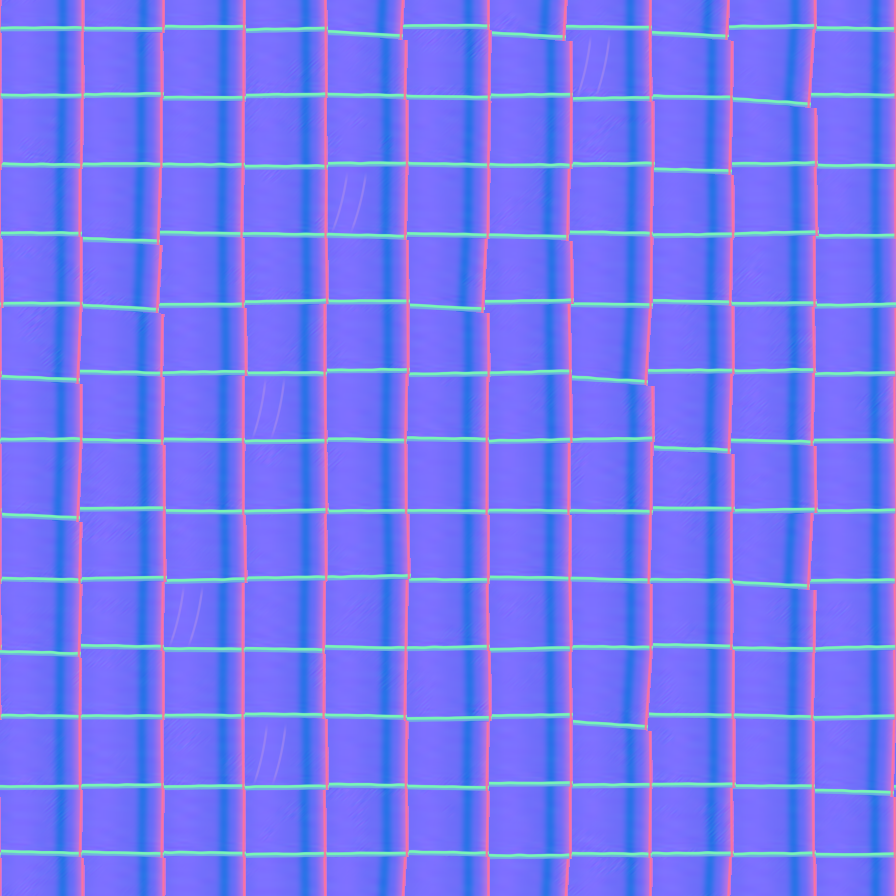
Write a three.js fragment shader that draws this texture map.

```glsl
varying vec2 vUv;

#define GRID vec2(11.0, 13.0)
#define ORIGIN vec2(0.02, 0.55)
#define SLIPPED 0.075
#define SCRATCHED 0.04
#define SOFT 0.022
#define FLAT vec3(0.49, 0.44, 1.0)
#define SLOPE vec3(0.43, 0.43, 0.975)
#define VALLEY vec3(0.14, 0.45, 0.9)
#define ROLL vec3(0.78, 0.45, 0.87)
#define SIDE vec3(1.0, 0.45, 0.6)
#define LIP vec3(0.47, 0.96, 0.71)
#define LIP_SHADE vec3(0.44, 0.74, 0.86)

float hash(vec2 p) {
  return fract(sin(dot(p, vec2(127.1, 311.7))) * 43758.5453);
}

float noise(vec2 p) {
  vec2 i = floor(p), f = fract(p);
  f = f * f * (3.0 - 2.0 * f);
  return mix(mix(hash(i), hash(i + vec2(1, 0)), f.x),
             mix(hash(i + vec2(0, 1)), hash(i + vec2(1, 1)), f.x), f.y);
}

// Slope of a noise height field, for bumps in red and green
vec2 bump(vec2 p) {
  float n = noise(p);
  return vec2(noise(p + vec2(0.3, 0.0)) - n, noise(p + vec2(0.0, 0.3)) - n);
}

float band(float x, float from, float to) {
  return smoothstep(from, from + SOFT, x) * (1.0 - smoothstep(to - SOFT, to, x));
}

// Offset (xy) and clockwise turn (z) of a tile; a few have slipped
vec3 pose(vec2 tile) {
  vec2 id = mod(tile, GRID);
  vec3 jitter = vec3(hash(id + 17.3), hash(id + 41.9), hash(id + 73.1)) - 0.5;
  float slipped = step(hash(id + 5.7), SLIPPED);
  return jitter * vec3(0.035, 0.06, 0.05) + slipped * vec3(-0.02, -0.09, 0.045);
}

// Position in a tile: bottom edge at y = 0, right edge at x = 1
vec2 tileSpace(vec2 p, vec2 tile) {
  vec3 s = pose(tile);
  vec2 q = p - tile - s.xy;
  float aspect = GRID.x / GRID.y;
  return q + s.z * vec2((1.0 - q.y) * aspect, (q.x - 0.5) / aspect);
}

// Two thin curved scratches running down the tile
float scratches(vec2 q) {
  float bend = 0.2 * q.y * (1.6 - 0.6 * q.y);
  float a = abs(q.x - 0.28 - bend), b = abs(q.x - 0.05 - bend);
  float ends = smoothstep(0.05, 0.25, q.y) * (1.0 - smoothstep(0.8, 1.0, q.y));
  return ends * (1.0 - smoothstep(0.004, 0.024, min(a, b)));
}

void main() {
  vec2 p = vUv * GRID - ORIGIN;

  // Topmost tile: left covers right, upper covers lower
  vec2 tile, q;
  for (int i = -1; i <= 1; i++) {
    tile = floor(p) + vec2(float(i), 1.0);
    q = tileSpace(p, tile);
    for (int j = 0; j < 2; j++) {
      if (q.y < 0.0) {
        tile.y -= 1.0;
        q = tileSpace(p, tile);
      }
    }
    if (q.x < 1.0) break;
  }
  vec2 id = mod(tile, GRID);

  // Cross section: flat pan, valley, raised roll
  vec3 color = mix(FLAT, SLOPE, smoothstep(0.25, 0.62, q.x));
  color = mix(color, SLOPE, 0.6 * (1.0 - smoothstep(0.0, 0.2, q.x)));
  float valley = (q.x - 0.73) / 0.07;
  color = mix(color, VALLEY, 0.9 * exp(-valley * valley));
  color = mix(color, ROLL, smoothstep(0.84, 1.0, q.x));

  // Surface wear: soft dents, streaks along the lip, diagonal scuffs
  vec2 seed = id * 9.7;
  vec2 dents = bump(q * vec2(5.0, 9.0) + seed) * 0.04;
  float nearLip = 1.0 - smoothstep(0.1, 0.35, q.y);
  dents += bump(q * vec2(7.0, 26.0) + seed) * 0.07 * nearLip;
  vec2 diagonal = vec2(q.x + q.y, q.x - q.y);
  float scuffed = smoothstep(0.55, 0.85, noise(q * 3.0 + seed)) * hash(id + 29.3);
  dents += bump(diagonal * vec2(6.0, 32.0) + seed) * 0.14 * scuffed;
  color += vec3(dents, 0.0);
  float worn = step(hash(id + 61.7), SCRATCHED);
  color = mix(color, vec3(0.66, 0.55, 0.93), 0.6 * worn * scratches(q));

  // Lower lip: dim underside below a bright edge
  float wobble = 0.012 * (noise(vec2(q.x * 8.0, 0.0) + seed) - 0.5);
  float y = q.y + wobble * smoothstep(0.0, 0.04, q.y);
  color = mix(color, LIP_SHADE, 0.85 * band(y, 0.0, 0.06));
  color = mix(color, LIP, band(y, 0.03, 0.092));

  // Right side edge
  color = mix(color, SIDE, 0.9 * band(q.x, 0.95, 1.0));

  gl_FragColor = vec4(color, 1.0);
}
```
